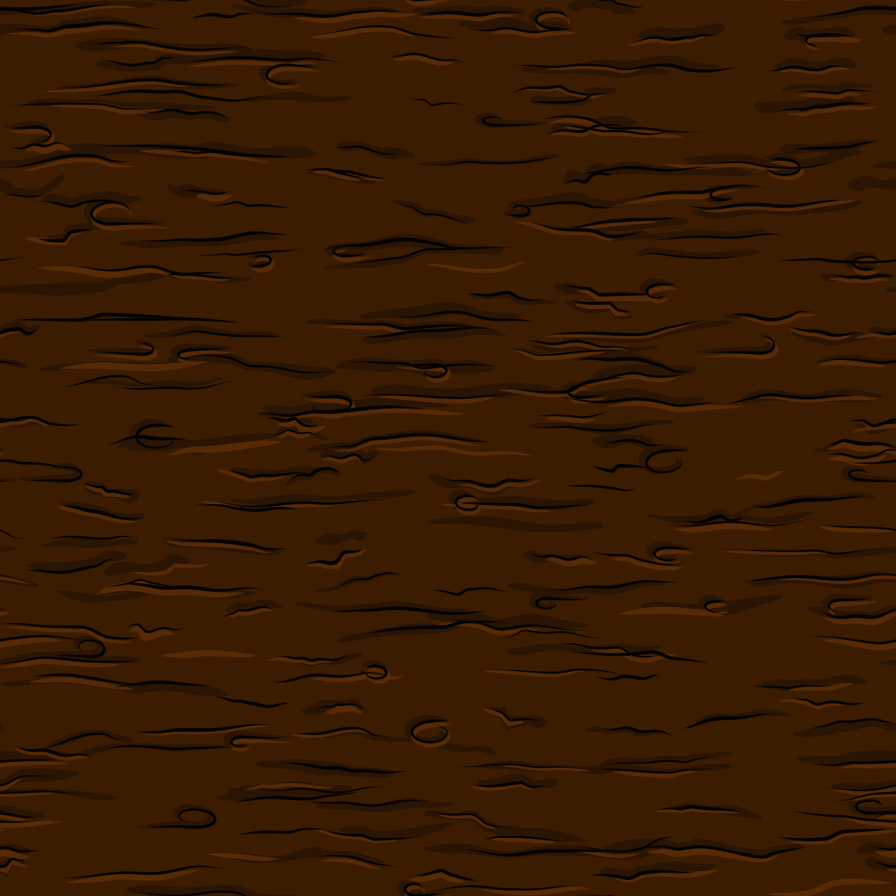
Give the GLSL for this texture, as a three.js fragment shader.

```glsl
// Cartoon wood bark: dark brown board covered with tapered horizontal brush strokes.
// Two jittered, wrapping grids scatter wavy grain lines and curled knots; each mark
// adds to a shadow, a highlight and an ink mask, which are painted in that order.
#define GRAIN_GRID vec2(6.0, 36.0)
#define KNOT_GRID vec2(6.0, 9.0)
#define KNOT_SHARE 0.58
#define INK_WIDTH 0.0021
#define SHADOW_WIDTH 0.0058
#define LIGHT_WIDTH 0.0031
#define EDGE 0.0009
#define WOOD vec3(0.23, 0.11, 0.0)
#define SHADOW vec3(0.165, 0.077, 0.01)
#define LIGHT vec3(0.35, 0.17, 0.02)
#define INK vec3(0.012, 0.008, 0.008)

const float TAU = 6.2831853;
varying vec2 vUv;

// Four random values per cell, without sine
vec4 hash4(vec2 cell, float seed) {
  vec4 h = fract((cell.xyxy + seed) * vec4(0.1031, 0.1030, 0.0973, 0.1099));
  h += dot(h, h.wzxy + 33.33);
  return fract((h.xxyz + h.yzzw) * h.zywx);
}

// Soft-edged coverage of a stroke that vanishes where its half width is zero
float brush(float dist, float halfWidth) {
  float body = 1.0 - smoothstep(-EDGE, EDGE, abs(dist) - halfWidth);
  return body * smoothstep(0.0, EDGE, halfWidth);
}

// Height of a grain line: lean, bow, ripple and one sudden step
float grainHeight(float t, vec4 shape) {
  float y = 0.012 * (shape.x - 0.5) * t + 0.012 * (shape.y - 0.5) * t * t;
  y += 0.0014 * sin(t * (3.0 + 5.0 * shape.z) + TAU * shape.w);
  float stepAt = 1.2 * (fract(shape.x * 7.0) - 0.5);
  return y + 0.016 * (shape.w - 0.5) * smoothstep(-0.16, 0.16, t - stepAt);
}

float grainDistance(vec2 q, float halfLength, vec4 shape) {
  float t = q.x / halfLength;
  float y = grainHeight(t, shape);
  float slope = (grainHeight(t + 0.02, shape) - y) / (0.02 * halfLength);
  return (q.y - y) / sqrt(1.0 + slope * slope);
}

// Shadow, highlight and ink coverage of one grain stroke
vec3 grainMark(vec2 q, vec2 id) {
  vec4 shape = hash4(id, 11.0);
  vec4 size = hash4(id, 37.0);
  vec4 shown = hash4(id, 71.0);
  vec4 shift = hash4(id, 93.0) - 0.5;
  float halfLength = mix(0.03, 0.105, size.x);
  float d = grainDistance(q, halfLength, shape);
  float t = q.x / halfLength;

  // Blunt, uneven shadow; slimmer highlight below; ink swelling to one side
  float ts = t + 0.8 * shift.x;
  float tl = (t + 0.9 * shift.y) / mix(0.6, 1.0, size.w);
  float shadowW = SHADOW_WIDTH * mix(0.55, 1.35, size.y) * (0.85 + 0.2 * sin(5.0 * t + TAU * size.z));
  shadowW *= sqrt(max(0.0, 1.0 - pow(abs(ts), 5.0)));
  float lightW = LIGHT_WIDTH * mix(0.65, 1.3, size.z) * max(0.0, 1.0 - pow(abs(tl), 3.0));
  float inkW = INK_WIDTH * mix(0.55, 1.15, size.w) * max(0.0, 1.0 - t * t);
  inkW *= 0.9 + 0.9 * shift.z * t;

  return vec3(brush(d - 0.012 * shift.w, shadowW) * step(shown.x, 0.75),
              brush(d + 0.0035 + 0.004 * shift.x, lightW) * step(shown.y, 0.62),
              brush(d, inkW) * step(shown.z, 0.88));
}

// Curl with a tail: arc from the bottom round the left, tail running right
float curl(vec2 q, vec2 radius, vec4 shape, float halfWidth) {
  vec2 e = q / radius;
  float len = max(length(e), 0.001);
  float turn = fract(atan(-e.x, -e.y) / TAU);
  float sweep = mix(0.4, 0.95, shape.x);
  float arcDist = (len - 1.0 + 0.4 * turn) * len / max(length(e / radius), 0.001);
  float arc = brush(arcDist, halfWidth * sqrt(max(0.0, 1.0 - turn / sweep)));
  float along = q.x / mix(0.012, 0.075, shape.y * shape.y);
  float tailDist = q.y + radius.y - 0.005 * (shape.z - 0.3) * along * along;
  float tail = brush(tailDist, halfWidth * max(0.0, 1.0 - along)) * step(0.0, q.x);
  return max(arc, tail);
}

vec3 knotMark(vec2 q, vec2 id) {
  vec4 shape = hash4(id, 131.0);
  vec4 size = hash4(id, 157.0);
  vec2 radius = mix(0.011, 0.026, size.x) * vec2(1.0, mix(0.36, 0.6, size.y));
  vec2 flip = sign(vec2(size.z - 0.4, shape.w - 0.4) + 0.0001);
  vec3 mark = vec3(curl((q + vec2(0.004, -0.002)) * flip, radius, shape, SHADOW_WIDTH * 0.9),
                   curl((q + vec2(-0.002, 0.004)) * flip, radius, shape, LIGHT_WIDTH),
                   curl(q * flip, radius, shape, INK_WIDTH * 0.85));
  mark.y *= step(size.w, 0.65);
  return mark * step(hash4(id, 179.0).x, KNOT_SHARE);
}

void main() {
  vec2 p = vUv;
  p += 0.0016 * sin(TAU * vec2(9.0 * p.y + 4.0 * p.x, 7.0 * p.x + 5.0 * p.y));
  vec3 marks = vec3(0.0);

  // Gather the strokes of all neighbouring cells
  for (int j = -2; j <= 2; j++) {
    for (int i = -1; i <= 1; i++) {
      vec2 cell = floor(p * GRAIN_GRID) + vec2(float(i), float(j));
      vec2 id = mod(cell, GRAIN_GRID);
      marks = max(marks, grainMark(p - (cell + hash4(id, 5.0).xy) / GRAIN_GRID, id));
      if (j < -1 || j > 1) continue;
      cell = floor(p * KNOT_GRID) + vec2(float(i), float(j));
      id = mod(cell, KNOT_GRID);
      marks = max(marks, knotMark(p - (cell + hash4(id, 113.0).xy) / KNOT_GRID, id));
    }
  }

  // Paint the layers from back to front
  vec3 color = mix(WOOD, SHADOW, marks.x);
  color = mix(color, LIGHT, 0.92 * marks.y);
  gl_FragColor = vec4(mix(color, INK, marks.z), 1.0);
}
```
